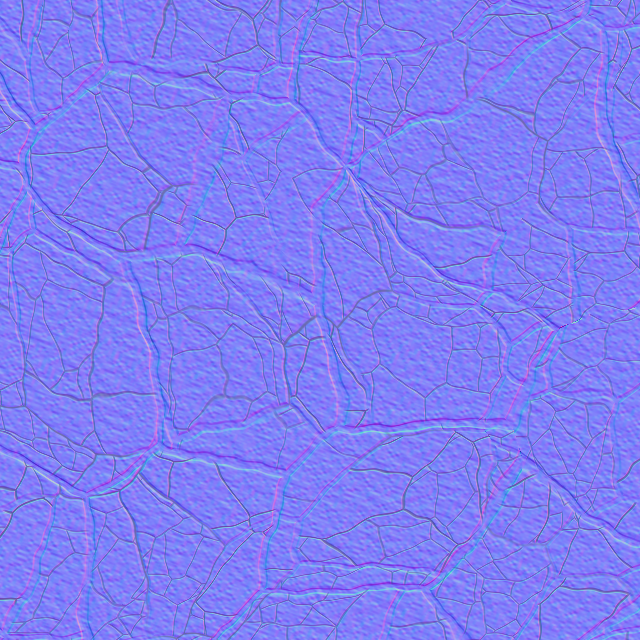
A WebGL 1 fragment shader for this texture map:

```glsl
precision highp float;
// Tangent-space normal map of a grainy plaster wall with nested cracks.

uniform vec2 u_resolution;

const float TAP = 0.0012;                          // spacing of the slope samples
const vec3 CREASE_COLOR = vec3(0.36, 0.37, 0.52);  // shade inside hairline cracks

vec2 hash2(vec2 p) {
  vec3 q = fract(p.xyx * vec3(0.1031, 0.1030, 0.0973));
  q += dot(q, q.yzx + 33.33);
  return fract((q.xx + q.yz) * q.zy);
}

vec2 seedPoint(vec2 cell) {
  return cell + 0.5 + 0.88 * (hash2(cell) - 0.5);
}

// The cell whose seed lies nearest.
vec2 nearestCell(vec2 p) {
  vec3 best = vec3(9.0);
  for (int j = -1; j <= 1; j++) {
    for (int i = -1; i <= 1; i++) {
      vec2 cell = floor(p) + vec2(float(i), float(j));
      vec2 r = seedPoint(cell) - p;
      float d = dot(r, r);
      if (d < best.x) best = vec3(d, cell);
    }
  }
  return best.yz;
}

// Distance to the cell border in canvas units, and the cell itself.
vec3 crackCell(vec2 p, float scale, vec2 offset) {
  p = p * scale + offset;
  vec2 home = nearestCell(p);
  vec2 a = seedPoint(home) - p;
  float border = 9.0;
  for (int j = -1; j <= 1; j++) {
    for (int i = -1; i <= 1; i++) {
      vec2 b = seedPoint(home + vec2(float(i), float(j))) - p;
      vec2 across = b - a;
      if (dot(across, across) > 0.0001)
        border = min(border, dot(0.5 * (a + b), normalize(across)));
    }
  }
  return vec3(max(border, 0.0) / scale, home);
}

// Layered sines that bend and roughen the crack lines.
vec2 sway(vec2 p) {
  vec2 sum = vec2(0.0);
  float freq = 5.0, amp = 0.042;
  for (int i = 0; i < 5; i++) {
    p = mat2(0.8, 0.6, -0.6, 0.8) * p + 0.37;
    sum += amp * sin(freq * p.yx + 1.5 * cos(0.6 * freq * p));
    freq *= 2.3;
    amp *= 0.41;
  }
  return sum;
}

// Slow variation from 0 to 1.
float patches(vec2 p, float freq) {
  vec2 s = sin(freq * p + 2.0 * sin(0.7 * freq * p.yx + 1.0));
  return 0.5 + 0.25 * (s.x + s.y);
}

// Flat floor of half width w, rising over the given wall to zero.
float groove(float d, float w, float wall) {
  return smoothstep(w, w + wall, d) - 1.0;
}

float valueNoise(vec2 p) {
  vec2 c = floor(p), f = fract(p);
  f = f * f * (3.0 - 2.0 * f);
  vec2 e = vec2(1.0, 0.0);
  return mix(mix(hash2(c).x, hash2(c + e).x, f.x),
             mix(hash2(c + e.yx).x, hash2(c + e.xx).x, f.x), f.y);
}

float grain(vec2 p) {
  p = mat2(0.94, 0.34, -0.34, 0.94) * p;
  return 0.0012 * valueNoise(p * vec2(70.0, 105.0))
       + 0.0011 * valueNoise(p.yx * vec2(235.0, 165.0) + 31.0);
}

// Height in x, strength of the dark crease in y.
vec2 surface(vec2 p) {
  vec2 q = p + sway(p);
  float widthMain = 0.001 + 0.008 * patches(p, 9.0);
  float widthSide = 0.004 * patches(p + 3.1, 13.0);
  float sideDepth = 0.0004 + 0.0012 * patches(p + 1.7, 11.0);
  float rimDepth = 0.0004 + 0.0012 * patches(p + 4.2, 27.0);

  // Each finer net is reseeded by its parent cell, so it ends at the parent.
  vec3 trunk = crackCell(q, 3.3, vec2(11.0, 5.0));
  vec3 side = crackCell(q, 5.0, 40.0 * hash2(trunk.yz));
  vec2 sideKey = hash2(side.yz + trunk.yz);
  vec3 hair = crackCell(q, 8.5, 40.0 * sideKey);
  vec2 hairKey = hash2(hair.yz + side.yz);
  vec3 thread = crackCell(q, 16.0, 40.0 * hairKey);

  // Whole cells stay free of threads, so that the lines left are unbroken.
  float threaded = step(0.55, hairKey.x);
  vec2 s = groove(thread.x, 0.0002, 0.0018) * threaded * vec2(0.0005, -0.4);
  s = s * smoothstep(0.0, 0.003, hair.x)
    + groove(hair.x, 0.0003, 0.0019) * (0.4 + 0.6 * sideKey.y) * vec2(0.0011, -0.65);
  s = s * smoothstep(0.0, widthSide + 0.003, side.x)
    + vec2(sideDepth * groove(side.x, widthSide, 0.0045),
           -0.6 * groove(side.x, 0.0003, 0.0019) * smoothstep(0.0022, 0.0008, widthSide));
  s *= smoothstep(0.0, widthMain + 0.004, trunk.x);

  // Main cracks: a soft trough with a crisp rim and a swelling beside it.
  s.x += 0.0013 * groove(trunk.x, 0.3 * widthMain, 0.011)
       + rimDepth * groove(trunk.x, widthMain, 0.0035)
       + 0.0006 * exp(-trunk.x / 0.014);
  return vec2(s.x + grain(p), s.y);
}

void main() {
  vec2 p = gl_FragCoord.xy / min(u_resolution.x, u_resolution.y);
  vec2 here = surface(p);
  vec2 rise = vec2(surface(p + vec2(TAP, 0.0)).x, surface(p + vec2(0.0, TAP)).x) - here.x;
  vec3 normal = normalize(vec3(-rise, TAP));
  vec3 color = (0.5 + 0.5 * normal) * vec3(1.01, 1.0, 0.98);
  gl_FragColor = vec4(mix(color, CREASE_COLOR, clamp(here.y, 0.0, 1.0)), 1.0);
}
```
